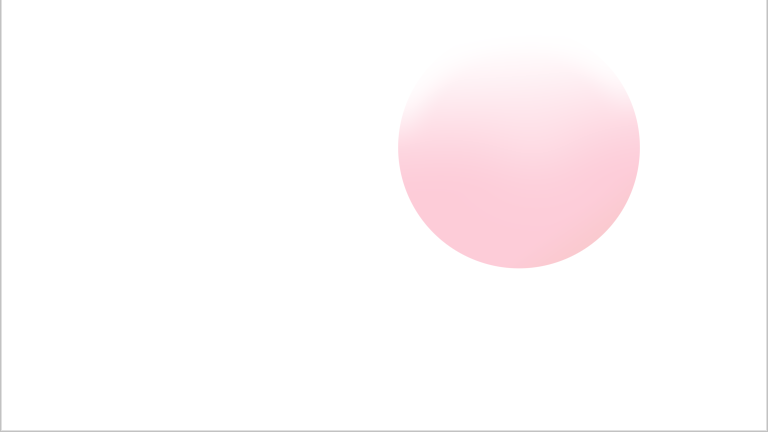
Reproduce this background procedurally as a WebGL 2 fragment shader.

```glsl
#version 300 es
precision highp float;
// A soft pink disc on white, inside a thin grey frame open at the top.
// The disc is a distance function; its tint fades upward to white, with a
// pale lobe near the middle and a whitened upper rim. Units: canvas height.

uniform vec2 u_resolution;
out vec4 outColor;

const vec2 DISC_CENTER = vec2(1.2014, 0.6586);
const float DISC_RADIUS = 0.2798;
const float FRAME_WIDTH = 0.00347;

const vec3 PAPER = vec3(1.0);
const vec3 PINK = vec3(0.992, 0.800, 0.848);
const vec3 PEACH = vec3(0.980, 0.790, 0.810);
const vec3 FRAME_GREY = vec3(0.76);

const float FADE_TOP = 1.06;      // disc height where the tint vanishes
const float FADE_BOTTOM = -0.36;  // disc height where the tint is full
const float FADE_TILT = 0.08;     // the right side is pinker than the left
const vec2 LOBE_CENTER = vec2(0.15, -0.02);
const float LOBE_STRENGTH = 0.15;
const float RIM_FADE = 0.75;

// Falling step with no reversed smoothstep edges.
float fall(float low, float high, float x) {
    return 1.0 - smoothstep(low, high, x);
}

// Disc colour at p, where the disc has radius one.
vec3 discColor(vec2 p) {
    float tint = fall(FADE_BOTTOM, FADE_TOP, p.y - FADE_TILT * p.x);

    // Pale lobe, stretched upright
    vec2 q = (p - LOBE_CENTER) / vec2(0.45, 0.38);
    tint -= LOBE_STRENGTH * exp(-dot(q, q));

    // Upper rim dissolves into the paper
    float upper = smoothstep(0.05, 0.65, p.y - 0.12 * p.x);
    tint *= 1.0 - RIM_FADE * upper * smoothstep(0.72, 1.0, length(p));

    // Warm shade along the lower right rim
    float warm = smoothstep(0.65, 1.05, dot(p, normalize(vec2(0.6, -0.8))));
    return mix(PAPER, mix(PINK, PEACH, warm), clamp(tint, 0.0, 1.0));
}

void main() {
    float pixel = 1.0 / u_resolution.y;
    vec2 uv = gl_FragCoord.xy * pixel;
    float aspect = u_resolution.x * pixel;

    // Disc with a smooth edge
    vec2 p = (uv - DISC_CENTER) / DISC_RADIUS;
    float discDistance = (length(p) - 1.0) * DISC_RADIUS;
    float disc = fall(-0.7 * pixel, 0.7 * pixel, discDistance);
    vec3 color = mix(PAPER, discColor(p), disc);

    // Frame on the left, right and bottom
    float edge = min(min(uv.x, aspect - uv.x), uv.y);
    float frame = clamp((FRAME_WIDTH - edge) / pixel + 0.5, 0.0, 1.0);
    color = mix(color, FRAME_GREY, frame);

    outColor = vec4(color, 1.0);
}
```
